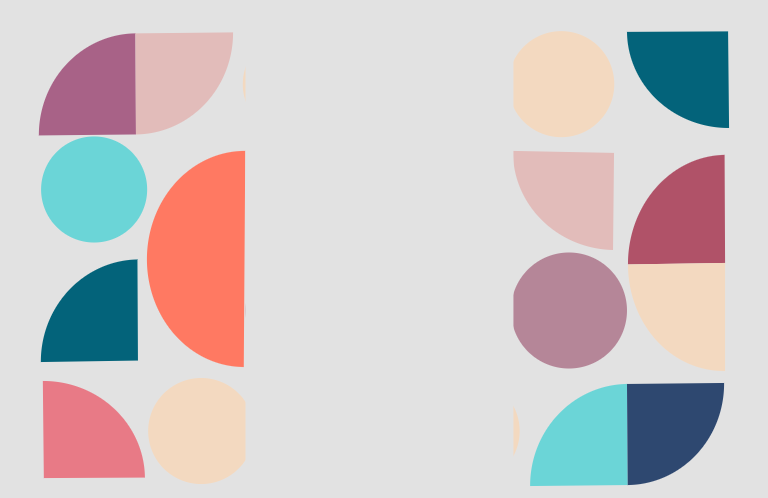
This background is drawn by a Shadertoy shader. Its source:

```glsl
// Two panels of flat circles and slightly tilted quarter discs on pale grey

const vec3 GREY = vec3(0.888);
const vec3 PURPLE = vec3(0.66, 0.384, 0.53);
const vec3 PINK = vec3(0.888, 0.737, 0.729);
const vec3 CYAN = vec3(0.42, 0.835, 0.843);
const vec3 TEAL = vec3(0.012, 0.39, 0.478);
const vec3 CORAL = vec3(1.0, 0.475, 0.384);
const vec3 ROSE = vec3(0.91, 0.478, 0.525);
const vec3 CREAM = vec3(0.953, 0.851, 0.753);
const vec3 MAUVE = vec3(0.71, 0.525, 0.596);
const vec3 CRIMSON = vec3(0.69, 0.32, 0.408);
const vec3 NAVY = vec3(0.18, 0.282, 0.439);

// Half ellipse on the side of axis u; u and v run from the centre to the arc
float halfEllipse(vec2 p, vec2 centre, vec2 u, vec2 v) {
    vec2 q = inverse(mat2(u, v)) * (p - centre);
    float arc = (length(q) - 1.0) * min(length(u), length(v));
    return max(arc, -q.x * length(u));
}

// Quarter ellipse spanned by the axes u and v
float quarter(vec2 p, vec2 corner, vec2 u, vec2 v) {
    return max(halfEllipse(p, corner, u, v), halfEllipse(p, corner, v, u));
}

float circle(vec2 p, vec2 centre, float radius) {
    return length(p - centre) - radius;
}

// Fill a distance shape with a one-pixel soft edge
void paint(inout vec3 colour, vec3 ink, float dist) {
    colour = mix(colour, ink, clamp(0.5 - dist * iResolution.y, 0.0, 1.0));
}

void mainImage(out vec4 fragColor, in vec2 fragCoord) {
    vec2 p = fragCoord / iResolution.y;
    vec3 colour = GREY;

    // Circles, repeated once per panel
    for (int panel = 0; panel < 2; panel++) {
        vec2 q = p - vec2(0.533 * float(panel), 0.0);
        paint(colour, CYAN, circle(q, vec2(0.189, 0.6195), 0.1065));
        paint(colour, CREAM, circle(q, vec2(0.404, 0.1345), 0.1065));
        paint(colour, CREAM, circle(q, vec2(0.594, 0.831), 0.1065));
        paint(colour, MAUVE, circle(q, vec2(0.6095, 0.3765), 0.1165));
    }

    // Left panel
    paint(colour, PURPLE, quarter(p, vec2(0.273, 0.730), vec2(-0.195, -0.002), vec2(-0.001, 0.203)));
    paint(colour, PINK, quarter(p, vec2(0.272, 0.933), vec2(0.196, 0.002), vec2(0.001, -0.203)));
    paint(colour, TEAL, quarter(p, vec2(0.277, 0.276), vec2(-0.195, -0.003), vec2(-0.001, 0.203)));
    paint(colour, CORAL, halfEllipse(p, vec2(0.491, 0.480), vec2(-0.196, 0.001), vec2(0.0015, 0.217)));
    paint(colour, ROSE, quarter(p, vec2(0.088, 0.040), vec2(0.203, 0.001), vec2(-0.002, 0.195)));

    // Right panel
    paint(colour, TEAL, quarter(p, vec2(1.462, 0.937), vec2(-0.203, -0.001), vec2(0.002, -0.194)));
    paint(colour, PINK, quarter(p, vec2(1.233, 0.693), vec2(-0.203, 0.004), vec2(-0.002, -0.195)));
    paint(colour, CRIMSON, quarter(p, vec2(1.456, 0.472), vec2(-0.195, -0.003), vec2(-0.001, 0.217)));
    paint(colour, CREAM, quarter(p, vec2(1.456, 0.472), vec2(-0.195, -0.003), vec2(0.0, -0.217)));
    paint(colour, CYAN, quarter(p, vec2(1.2605, 0.026), vec2(-0.196, -0.002), vec2(-0.001, 0.203)));
    paint(colour, NAVY, quarter(p, vec2(1.259, 0.229), vec2(0.195, 0.002), vec2(0.0015, -0.203)));

    // Empty band that trims the inner edges of both panels
    paint(colour, GREY, abs(p.x - 0.762) - 0.269);

    fragColor = vec4(colour, 1.0);
}
```
